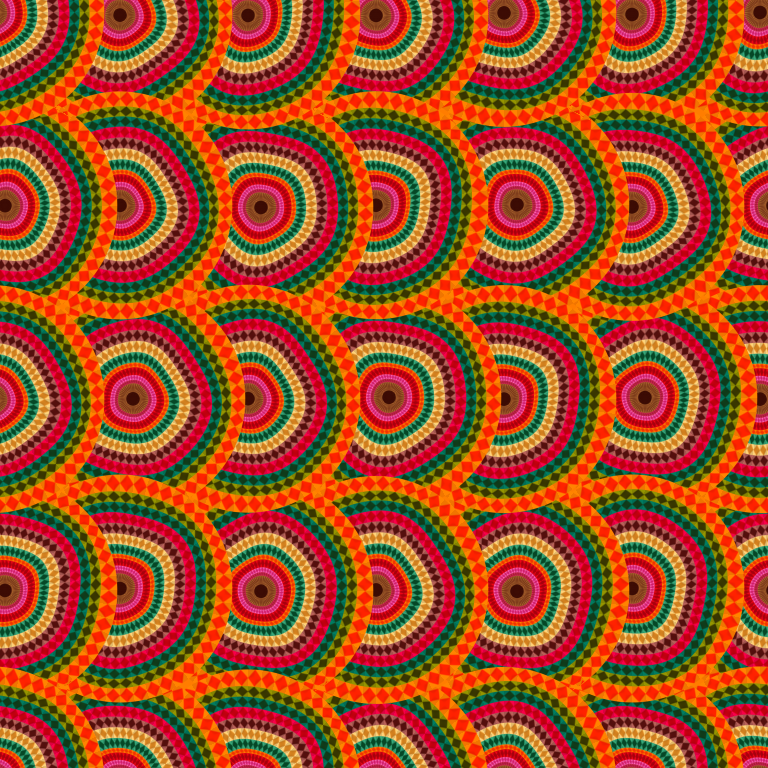
This pattern is drawn by a WebGL 2 fragment shader. Its source:

```glsl
#version 300 es
precision highp float;
// Overlapping scale discs, 6 across and 4 down, each made of concentric
// bands of polar diamonds. Discs are layered right to left in each row,
// and every second disc lies above the rows next to it.

uniform vec2 u_resolution;
out vec4 fragColor;

const float TAU = 6.2831853;
const vec2 GRID = vec2(6.0, 4.0);
const float RADIUS = 0.1484;      // disc radius in canvas units
const float DIAMONDS = 48.0;      // diamonds around each band
const int BANDS = 13;

// Outer edge of each band, from the centre outwards
const float EDGE[13] = float[](0.06, 0.135, 0.165, 0.205, 0.272, 0.312, 0.40,
                               0.495, 0.59, 0.685, 0.775, 0.865, 1.0);
// Colour of the triangles between the diamonds
const vec3 LIGHT[13] = vec3[](
    vec3(0.25, 0.06, 0.02), vec3(0.62, 0.36, 0.16), vec3(0.80, 0.16, 0.32),
    vec3(0.95, 0.36, 0.66), vec3(0.88, 0.02, 0.08), vec3(1.00, 0.45, 0.00),
    vec3(0.20, 0.62, 0.45), vec3(0.95, 0.78, 0.45), vec3(0.68, 0.36, 0.33),
    vec3(0.92, 0.00, 0.27), vec3(0.00, 0.46, 0.36), vec3(0.55, 0.55, 0.00),
    vec3(1.00, 0.49, 0.00));
// Colour of the diamonds
const vec3 DARK[13] = vec3[](
    vec3(0.22, 0.03, 0.01), vec3(0.48, 0.22, 0.10), vec3(0.66, 0.10, 0.22),
    vec3(0.82, 0.12, 0.42), vec3(0.66, 0.00, 0.05), vec3(0.95, 0.20, 0.00),
    vec3(0.02, 0.28, 0.15), vec3(0.82, 0.50, 0.12), vec3(0.33, 0.06, 0.05),
    vec3(0.75, 0.00, 0.06), vec3(0.06, 0.23, 0.10), vec3(0.22, 0.21, 0.00),
    vec3(1.00, 0.13, 0.00));

float hash(vec2 cell) {
    return fract(sin(dot(cell, vec2(12.99, 78.23))) * 437.58);
}

// Banded colour at offset d from the centre, with the disc radius as 1
vec3 discColor(vec2 d, float phase, float px) {
    float angle = atan(d.y, d.x);
    float r = length(d);
    // Layered sines bend the inner bands; rim and centre stay round
    float wobble = 0.030 * sin(3.0 * angle + phase) + 0.022 * cos(5.0 * angle - phase);
    r *= 1.0 + wobble * 4.0 * r * max(1.0 - r, 0.0);

    float turn = fract(angle / TAU * DIAMONDS) - 0.5;
    float across = 2.0 * abs(turn);
    vec3 color = LIGHT[0];
    float inner = 0.0;
    for (int i = 0; i < BANDS; i++) {
        float width = EDGE[i] - inner;
        float along = 2.0 * (r - inner) / width - 1.0;
        float soft = px * (2.0 / width + 2.0 * DIAMONDS / (TAU * max(r, 0.01)));
        float diamond = smoothstep(-soft, soft, 1.0 - abs(along) - across);
        float facet = clamp(along * turn * 4.0 / soft, -1.0, 1.0);
        vec3 band = mix(LIGHT[i], DARK[i], diamond) * (1.0 + 0.06 * facet);
        color = mix(color, band, smoothstep(-px, px, r - inner));
        inner = EDGE[i];
    }
    return color;
}

// Centre of a disc; raised discs sit a little to the left
vec2 discCenter(vec2 cell, float raised) {
    vec2 id = mod(cell, GRID);
    float shift = (raised > 0.5 || id.y < 0.5) ? -0.0104 : 0.0065;
    float lift = (hash(id) - 0.5) * 0.004;
    return cell / GRID + vec2(shift, lift);
}

// One row of discs: color, coverage and how raised its top disc is
void paintRow(vec2 p, float row, float px, out vec4 layer, out float height) {
    layer = vec4(0.0);
    height = 0.5;
    float column = floor(p.x * GRID.x);
    for (float k = 2.0; k >= -1.0; k -= 1.0) {
        vec2 cell = vec2(column + k, row);
        float raised = 1.0 - mod(cell.x + cell.y, 2.0);
        vec2 d = (p - discCenter(cell, raised)) / RADIUS;
        d.x *= 1.015;
        float cover = 1.0 - smoothstep(-px, px, length(d) - 1.0);
        if (cover <= 0.0) continue;
        float phase = TAU * hash(mod(cell, GRID) + 3.7);
        vec3 color = discColor(d, phase, px);
        // Premultiplied layering
        layer = mix(layer, vec4(color, 1.0), cover);
        height = mix(height, raised, cover);
    }
}

vec4 over(vec4 top, vec4 below) {
    return top + below * (1.0 - top.a);
}

void main() {
    vec2 uv = gl_FragCoord.xy / u_resolution;
    vec2 p = vec2(uv.x, 1.0 - uv.y - 0.0182);
    float px = 0.7 / (min(u_resolution.x, u_resolution.y) * RADIUS);

    float row = floor(p.y * GRID.y);
    vec4 upper, lower;
    float upperHeight, lowerHeight;
    paintRow(p, row, px, upper, upperHeight);
    paintRow(p, row + 1.0, px, lower, lowerHeight);

    // The more raised row goes on top; rim color fills any gap
    vec4 scales = upperHeight > lowerHeight ? over(upper, lower) : over(lower, upper);
    fragColor = over(scales, vec4(LIGHT[BANDS - 1], 1.0));
}
```
